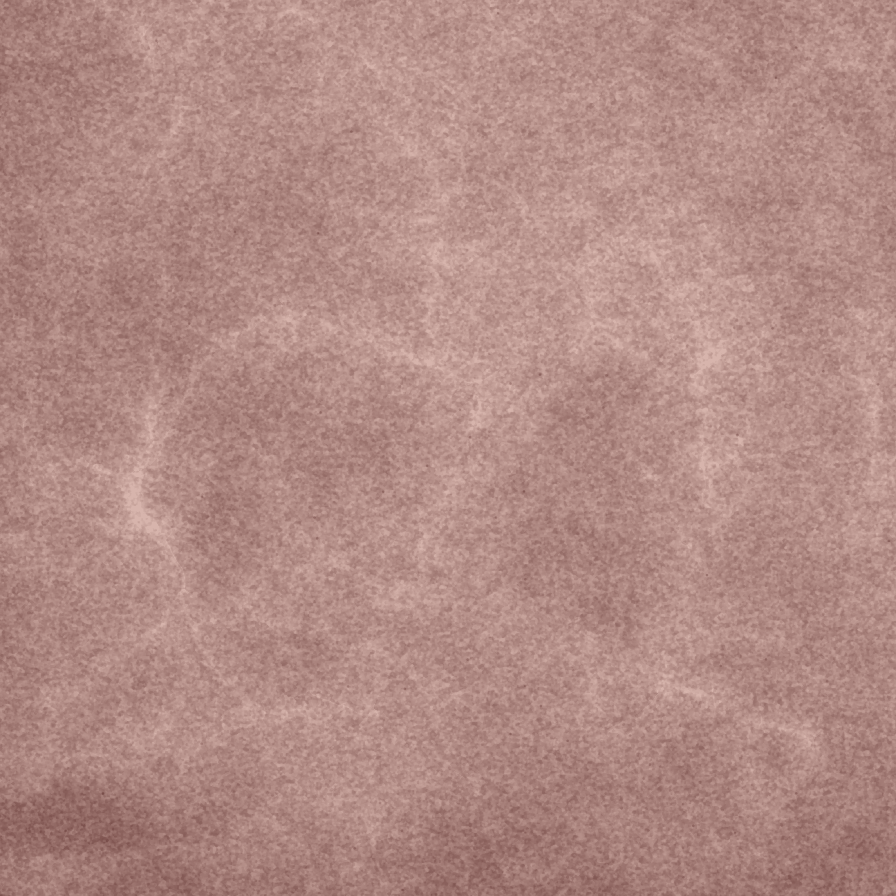
A three.js fragment shader for this texture:

```glsl
varying vec2 vUv;

vec2 hash2(vec2 p) {
  return fract(sin(vec2(dot(p, vec2(127.1, 311.7)), dot(p, vec2(269.5, 183.3)))) * 43758.5);
}

// Smooth cellular noise: random cell values blended by distance
float blotch(vec2 p) {
  vec2 cell = floor(p), f = p - cell;
  float total = 0.0, weights = 0.0;
  for (int j = -1; j <= 1; j++)
  for (int i = -1; i <= 1; i++) {
    vec2 o = vec2(float(i), float(j));
    vec2 h = hash2(cell + o);
    vec2 r = o + h - f;
    float w = exp(-6.0 * dot(r, r));
    total += w * fract(h.x * 17.3 + h.y * 31.7);
    weights += w;
  }
  return total / weights - 0.5;
}

vec2 warp(vec2 p, float scale) {
  return vec2(blotch(p * scale + 3.7), blotch(p * scale + 41.3));
}

// Cell borders of varying strength: x = sharp line, y = soft halo
vec2 crease(vec2 p) {
  vec2 cell = floor(p), f = p - cell, home = vec2(0.0), nearest = vec2(0.0);
  float best = 9.0;
  for (int j = -1; j <= 1; j++)
  for (int i = -1; i <= 1; i++) {
    vec2 o = vec2(float(i), float(j));
    vec2 r = o + hash2(cell + o) - f;
    if (dot(r, r) < best) {
      best = dot(r, r);
      nearest = r;
      home = o;
    }
  }
  vec2 ridge = vec2(0.0);
  for (int j = -2; j <= 2; j++)
  for (int i = -2; i <= 2; i++) {
    vec2 o = home + vec2(float(i), float(j));
    vec2 r = o + hash2(cell + o) - f;
    vec2 across = r - nearest;
    if (dot(across, across) > 0.0001) {
      float d = dot(0.5 * (nearest + r), normalize(across));
      float strength = smoothstep(0.25, 1.0, hash2(2.0 * cell + home + o + 0.5).x);
      ridge = max(ridge, strength * exp(-d / vec2(0.022, 0.13)));
    }
  }
  return ridge;
}

// Sparse dark flecks
float flecks(vec2 p) {
  vec2 cell = floor(p), h = hash2(cell + 71.0);
  float d = length(p - cell - 0.2 - 0.6 * h);
  return step(0.93, hash2(cell + 19.0).x) * (1.0 - smoothstep(0.02, 0.07, d));
}

void main() {
  vec2 uv = vUv;
  vec2 bent = uv + 0.06 * warp(uv, 6.0) + 0.018 * warp(uv, 24.0) + 0.005 * warp(uv, 80.0);

  // Broad light and darkened edges
  vec2 glow = uv - vec2(0.56, 0.83);
  float tone = 0.47 + 0.17 * exp(-7.0 * dot(glow, glow));
  tone -= 0.30 * exp(-9.0 * uv.y) + 0.12 * exp(-12.0 * uv.x);
  tone -= 0.14 * exp(-5.0 * length(uv - vec2(0.0, 1.0)));

  // Mottling, with flattened folds towards the bottom
  tone += 0.26 * blotch(bent * 4.0) + 0.22 * blotch(bent * 9.0 + 5.0);
  tone += 0.17 * blotch(bent * vec2(19.0, 25.0)) + 0.17 * blotch(uv * vec2(48.0, 64.0));
  tone += 0.42 * (1.0 - smoothstep(0.0, 0.4, uv.y)) * blotch(bent * vec2(5.0, 15.0) + 8.0);

  // Main creases, long slanted creases and fine wisps beside them
  vec2 main1 = crease(bent * 3.6 + 2.3);
  vec2 main2 = crease(bent * 6.5 + 17.0);
  vec2 slanted = crease(mat2(0.8, -0.6, 0.6, 0.8) * (bent + 0.3) * vec2(8.0, 4.0));
  vec2 wisps = crease(bent * vec2(22.0, 17.0) + 6.0);
  float fade = smoothstep(-0.3, 0.25, blotch(uv * 3.5 + 9.0));
  float halo = main1.y + 0.5 * fade * main2.y + 0.35 * slanted.y;
  float fibres = 0.75 + 0.9 * blotch(bent * 32.0 + 4.0);
  tone += 0.25 * halo * fibres + 0.32 * halo * wisps.x;
  tone += (0.30 * main1.x + 0.20 * main2.x * fade + 0.14 * slanted.x) * fibres;

  // Thin shadows along one side of some creases
  float shadow = crease((bent + vec2(0.002, 0.005)) * 3.6 + 2.3).x;
  tone -= 0.32 * shadow * smoothstep(0.0, 0.3, blotch(uv * 5.0 + 33.0));

  // Paper grain
  tone += 0.50 * blotch(uv * vec2(210.0, 270.0)) + 0.42 * blotch(uv * 400.0 + 7.0);
  tone -= 0.5 * flecks(uv * 32.0);

  vec3 darkRose = vec3(0.58, 0.42, 0.40), paleRose = vec3(0.79, 0.65, 0.62);
  gl_FragColor = vec4(mix(darkRose, paleRose, clamp(tone, -0.5, 1.25)), 1.0);
}
```
